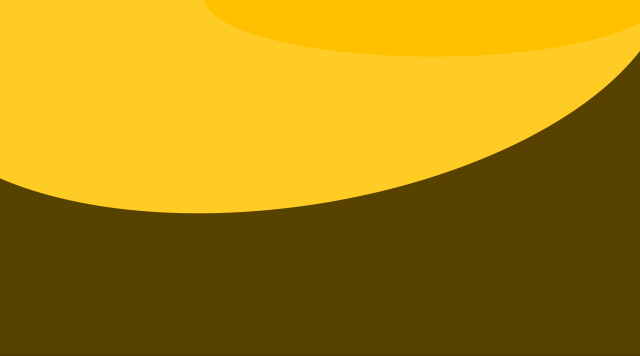
This background is drawn by a WebGL 1 fragment shader. Its source:

```glsl
precision highp float;
// Flat layered background: a large tilted golden ellipse and a smaller amber
// one hang from the top edge over a dark olive ground with a faint base line.
// Each ellipse is an approximate signed distance, smoothed over one pixel.

uniform vec2 u_resolution;

const vec3 OLIVE = vec3(0.345, 0.259, 0.0);
const vec3 DARK_OLIVE = vec3(0.31, 0.23, 0.01);
const vec3 GOLD = vec3(1.0, 0.8, 0.15);
const vec3 AMBER = vec3(1.0, 0.753, 0.0);

vec2 rotate(vec2 p, float angle) {
  float c = cos(angle), s = sin(angle);
  return vec2(c * p.x + s * p.y, c * p.y - s * p.x);
}

// First-order signed distance to an axis-aligned ellipse
float ellipseDistance(vec2 p, vec2 radii) {
  float k = length(p / radii);
  float slope = length(p / (radii * radii));
  return k * (k - 1.0) / max(slope, 1e-4);
}

// Coverage of a shape, with an edge one pixel wide
float coverage(float dist, float pixel) {
  return clamp(0.5 - dist / pixel, 0.0, 1.0);
}

void main() {
  // Canvas width is one unit; the shapes are anchored to the top left
  float pixel = 1.0 / u_resolution.x;
  vec2 fromBottom = gl_FragCoord.xy * pixel;
  vec2 p = fromBottom - vec2(0.0, u_resolution.y * pixel);

  // Ground and base line
  vec3 color = mix(OLIVE, DARK_OLIVE, coverage(fromBottom.y - 0.004, pixel));

  // Large tilted ellipse
  vec2 q = rotate(p - vec2(0.4461, -0.0292), 0.150);
  float large = ellipseDistance(q, vec2(0.6053, 0.2936));
  color = mix(color, GOLD, coverage(large, pixel));

  // Small ellipse at the top
  float small = ellipseDistance(p - vec2(0.6764, 0.0039), vec2(0.3578, 0.0924));
  color = mix(color, AMBER, coverage(small, pixel));

  gl_FragColor = vec4(color, 1.0);
}
```
